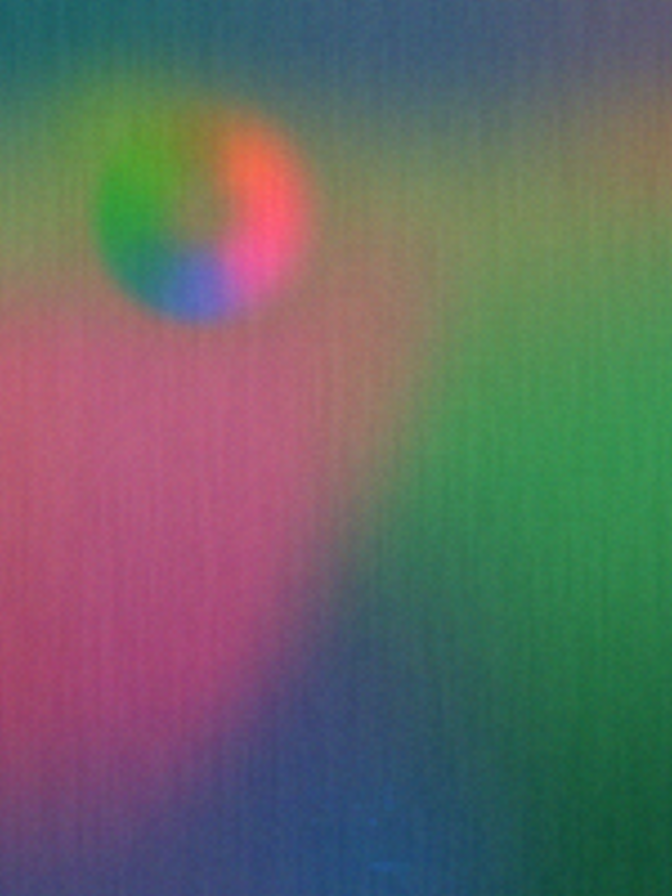
Give the GLSL for this background, as a Shadertoy shader.

```glsl
// Blurred colour field: rose and green sweeps over indigo, with a small glowing rainbow ring.

#define STRIPE_COUNT 110.0
#define STRIPE_AMOUNT 0.022
#define GRAIN_CELLS 200.0
#define GRAIN_AMOUNT 0.042
#define ROSE_SOFTNESS 0.125
#define RING_CENTRE vec2(0.300, 0.760)
#define HUE_FOCUS 7.0

float hash(vec2 p) {
    return fract(sin(dot(p, vec2(127.1, 311.7))) * 43758.5453);
}

float noise(vec2 p) {
    vec2 cell = floor(p);
    vec2 f = fract(p);
    f = f * f * (3.0 - 2.0 * f);
    float low = mix(hash(cell), hash(cell + vec2(1.0, 0.0)), f.x);
    float high = mix(hash(cell + vec2(0.0, 1.0)), hash(cell + vec2(1.0)), f.x);
    return mix(low, high, f.y);
}

// Soft elliptical spot; a higher power gives a flatter core and a crisper rim.
float spot(vec2 uv, vec2 centre, vec2 radius, float power) {
    return exp(-pow(length((uv - centre) / radius), power));
}

// Right-hand greens, the indigo foot and the cool band along the top.
vec3 backdrop(vec2 uv) {
    vec3 col = mix(vec3(0.07, 0.31, 0.21), vec3(0.22, 0.58, 0.32),
                   smoothstep(-0.05, 0.56, uv.y));
    float oliveMix = smoothstep(0.45, 0.80, uv.y + 0.25 * (0.8 - uv.x));
    col = mix(col, vec3(0.47, 0.55, 0.35), oliveMix);

    float indigoMix = (1.0 - smoothstep(0.41, 0.91, uv.x))
                    * (1.0 - smoothstep(0.20, 0.56, uv.y));
    col = mix(col, vec3(0.26, 0.28, 0.46), indigoMix);
    float foot = spot(uv, vec2(0.56, 0.02), vec2(0.20, 0.14), 2.0);
    col = mix(col, vec3(0.12, 0.31, 0.49), 0.75 * foot);

    vec3 sky = mix(vec3(0.13, 0.39, 0.41), vec3(0.24, 0.36, 0.47), smoothstep(0.1, 0.6, uv.x));
    sky = mix(sky, vec3(0.36, 0.35, 0.44), smoothstep(0.6, 1.0, uv.x));
    col = mix(col, sky, smoothstep(0.74, 0.97, uv.y));
    return mix(col, vec3(0.60, 0.44, 0.32), 0.6 * spot(uv, vec2(1.02, 0.83), vec2(0.17, 0.08), 2.0));
}

// Rose sweep on the left, bounded by a curved diagonal edge.
vec3 addRose(vec3 col, vec2 uv) {
    float edge = 0.19 + uv.y - 0.58 * uv.y * uv.y;
    float soft = ROSE_SOFTNESS * mix(0.85, 1.35, uv.y);
    float amount = 1.0 - smoothstep(edge - soft, edge + soft, uv.x);
    amount *= smoothstep(-0.04, 0.26, uv.y + 0.12 * (0.1 - uv.x));
    amount *= 1.0 - smoothstep(0.57, 0.77, uv.y - 0.08 * uv.x);
    vec3 rose = mix(vec3(0.63, 0.26, 0.46), vec3(0.73, 0.37, 0.50),
                    smoothstep(0.15, 0.60, uv.y));
    rose.b -= 0.05 * (1.0 - smoothstep(0.0, 0.2, uv.x));
    col = mix(col, rose, amount);
    return mix(col, vec3(0.63, 0.48, 0.38), 0.6 * spot(uv, vec2(0.53, 0.61), vec2(0.10, 0.16), 2.0));
}

// Hue around the ring, from coral at the right, anticlockwise in equal steps.
vec3 ringHue(float angle) {
    vec3 hues[8] = vec3[8](
        vec3(1.0, 0.36, 0.44), vec3(0.98, 0.42, 0.30), vec3(0.50, 0.47, 0.24),
        vec3(0.34, 0.62, 0.18), vec3(0.18, 0.61, 0.22), vec3(0.18, 0.48, 0.42),
        vec3(0.34, 0.41, 0.78), vec3(0.97, 0.36, 0.62));
    vec3 sum = vec3(0.0);
    float total = 0.0;
    for (int i = 0; i < 8; i++) {
        float weight = exp(HUE_FOCUS * (cos(angle - float(i) * 0.7854) - 1.0));
        sum += weight * hues[i];
        total += weight;
    }
    return sum / total;
}

vec3 addRing(vec3 col, vec2 uv) {
    vec2 q = (uv - RING_CENTRE) * vec2(0.75, 1.0);

    // Halos: warm haze all round, lime glow at the upper left.
    col = mix(col, vec3(0.54, 0.46, 0.34), 0.75 * spot(q, vec2(0.0), vec2(0.155, 0.145), 3.2));
    col = mix(col, vec3(0.38, 0.61, 0.22), 0.7 * spot(q, vec2(-0.09, 0.085), vec2(0.085, 0.08), 2.0));

    // Band with an open core, crisper at the lower left than at the right.
    float r = length(q);
    float side = smoothstep(-0.08, 0.08, q.x + 0.5 * q.y);
    float outer = 1.0 - smoothstep(mix(0.100, 0.080, side), mix(0.138, 0.152, side), r);
    float band = smoothstep(0.005, 0.075, r) * outer;
    return mix(col, ringHue(atan(q.y, q.x)), 0.97 * band);
}

void mainImage(out vec4 fragColor, in vec2 fragCoord) {
    vec2 uv = fragCoord / iResolution.xy;
    vec3 col = addRing(addRose(backdrop(uv), uv), uv);

    // Short vertical streaks and soft tinted grain.
    float streak = noise(uv * vec2(STRIPE_COUNT, 14.0)) - 0.5;
    vec2 grainPos = uv * vec2(0.75, 1.0) * GRAIN_CELLS;
    vec3 grain = vec3(noise(grainPos), noise(grainPos + 37.0), noise(grainPos + 71.0)) - 0.5;
    col += STRIPE_AMOUNT * streak + GRAIN_AMOUNT * grain;

    // Pale blue flecks near the foot.
    float fleck = smoothstep(0.65, 0.95, noise(uv * vec2(45.0, 60.0)));
    col += vec3(0.0, 0.04, 0.09) * fleck * spot(uv, vec2(0.55, 0.06), vec2(0.08, 0.06), 2.0);

    fragColor = vec4(clamp(col, 0.0, 1.0), 1.0);
}
```
